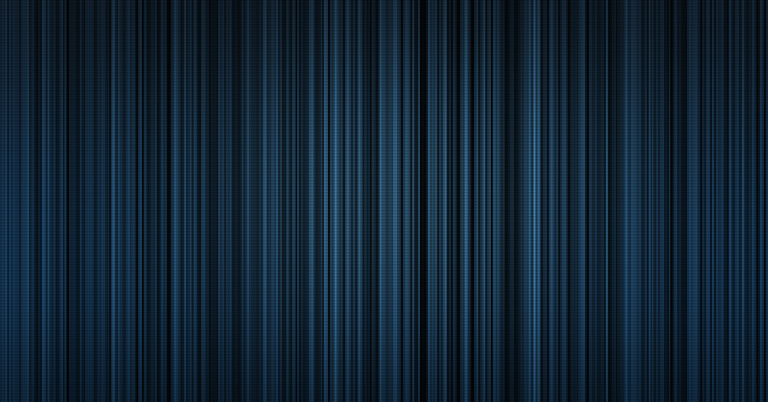
This background is drawn by a WebGL 1 fragment shader. Its source:

```glsl
precision highp float;
// Fine vertical blue stripes with a woven texture and a soft central glow.

uniform vec2 u_resolution;

#define FINE_STRIPES 400.0
#define MID_STRIPES 215.0
#define WIDE_STRIPES 62.0
#define THREADS 230.0
#define WEAVE_ROWS 134.0
#define WEAVE_DEPTH 0.10
#define CONTRAST 2.1
#define BEAM_WIDTH 0.0015
#define SHADE_WIDTH 0.014
#define GLOW_CENTER vec2(0.52, 0.52)
#define GLOW_RADIUS vec2(0.32, 0.39)

const float PI = 3.14159265;
const vec3 TOP_NAVY = vec3(0.045, 0.086, 0.125);
const vec3 LOW_BLUE = vec3(0.050, 0.132, 0.208);
const vec3 GLOW_TEAL = vec3(0.118, 0.222, 0.298);
const vec3 THREAD_BLUE = vec3(0.145, 0.300, 0.400);

// Two rounds of mixing keep neighbouring cells independent.
float hash(vec2 p) {
  vec3 q = fract(p.xyx * vec3(0.1031, 0.1030, 0.0973));
  q += dot(q, q.yzx + 33.33);
  return fract((q.x + q.y) * q.z);
}

// Random flat bands with softened borders.
float stripes(float x, float count, float seed) {
  float p = x * count;
  float cell = floor(p);
  float blend = smoothstep(0.6, 1.0, p - cell);
  return mix(hash(vec2(cell, seed)), hash(vec2(cell + 1.0, seed)), blend);
}

// Sparse bright threads, one candidate per cell.
float threads(float x) {
  float p = x * THREADS;
  float cell = floor(p);
  float strength = smoothstep(0.80, 1.0, hash(vec2(cell, 41.0)));
  float offset = (fract(p) - 0.5) / 0.28;
  return strength * exp(-offset * offset);
}

// Sum of four soft vertical lines.
float lines(float x, vec4 centers, float width, vec4 strengths) {
  vec4 d = (x - centers) / width;
  return dot(exp(-d * d), strengths);
}

// Broad light: dark top, blue lower sides, teal center.
vec3 ambient(vec2 uv) {
  vec3 color = mix(LOW_BLUE, TOP_NAVY, smoothstep(0.35, 1.0, uv.y));
  color *= mix(0.72, 1.0, smoothstep(-0.05, 0.30, uv.y));
  vec2 d = (uv - GLOW_CENTER) / GLOW_RADIUS;
  return mix(color, GLOW_TEAL, exp(-dot(d, d)));
}

void main() {
  vec2 uv = gl_FragCoord.xy / u_resolution;
  vec3 light = ambient(uv);

  // Stripe brightness at three scales.
  float grain = 0.58 * stripes(uv.x, FINE_STRIPES, 17.0)
              + 0.32 * stripes(uv.x, MID_STRIPES, 53.0)
              + 0.10 * stripes(uv.x, WIDE_STRIPES, 97.0);
  float level = max(0.14, 1.0 + CONTRAST * (grain - 0.5));

  // Broad dark gaps between the lit groups.
  float shade = lines(uv.x, vec4(0.275, 0.485, 0.665, 0.735),
                      SHADE_WIDTH, vec4(0.30, 0.25, 0.32, 0.28));
  vec3 color = light * level * (1.0 - shade);

  // Scattered threads and the strongest beams.
  float beams = lines(uv.x, vec4(0.147, 0.436, 0.622, 0.790),
                      BEAM_WIDTH, vec4(0.55, 1.0, 0.6, 0.85))
              + lines(uv.x, vec4(0.176, 0.374, 0.495, 0.697),
                      BEAM_WIDTH, vec4(0.45, 0.5, 0.6, 0.65));
  float fade = mix(0.5, 1.0, smoothstep(1.05, 0.55, uv.y))
             * mix(0.6, 1.0, smoothstep(-0.05, 0.35, uv.y));
  color += THREAD_BLUE * fade * (0.6 * threads(uv.x) + 0.8 * beams);

  // Horizontal weave.
  color *= 1.0 + WEAVE_DEPTH * sin(2.0 * PI * WEAVE_ROWS * uv.y);

  gl_FragColor = vec4(clamp(color, 0.0, 1.0), 1.0);
}
```
